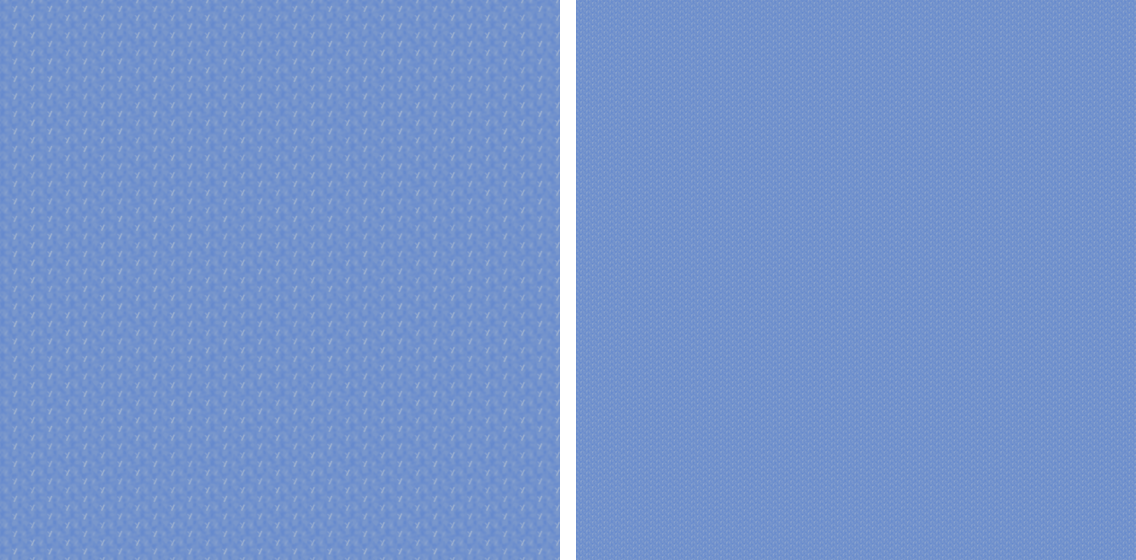
Left, the tile; right, the same tile 3 across and 3 down.
Write a WebGL 1 fragment shader that draws this pattern.

```glsl
precision highp float;

uniform vec2 u_resolution;

const float REPEATS = 32.0;
const float TAU = 6.2831853;
const vec3 DEEP_BLUE = vec3(0.40, 0.54, 0.805);
const vec3 SOFT_BLUE = vec3(0.475, 0.592, 0.80);
const vec3 PALE_THREAD = vec3(0.74, 0.78, 0.82);

float hash(vec2 p) {
  vec3 q = fract(vec3(p.xyx) * 0.1031);
  q += dot(q, q.yzx + 33.33);
  return fract((q.x + q.y) * q.z);
}

// Value noise that wraps after a whole number of cells.
float wrappedNoise(vec2 p, vec2 period) {
  vec2 i = floor(p);
  vec2 f = fract(p);
  f = f * f * (3.0 - 2.0 * f);
  float a = hash(mod(i, period));
  float b = hash(mod(i + vec2(1.0, 0.0), period));
  float c = hash(mod(i + vec2(0.0, 1.0), period));
  float d = hash(mod(i + 1.0, period));
  return mix(mix(a, b, f.x), mix(c, d, f.x), f.y);
}

// Half-drop lattice: local position in xy, wrapped cell index in zw.
vec4 halfDrop(vec2 p, vec2 center) {
  p -= center;
  float column = floor(p.x + 0.5);
  p.y -= 0.5 * mod(column + 1.0, 2.0);
  float row = floor(p.y + 0.5);
  return vec4(p - vec2(column, row), mod(vec2(column, row), REPEATS));
}

float segmentDistance(vec2 p, vec2 a, vec2 b) {
  vec2 ab = b - a;
  float t = clamp(dot(p - a, ab) / dot(ab, ab), 0.0, 1.0);
  return length(p - a - ab * t);
}

float stroke(float dist, float halfWidth, float blur) {
  return 1.0 - smoothstep(halfWidth - blur, halfWidth + blur, dist);
}

// Short upright thread with a side arm.
float fork(vec2 p, float blur) {
  float stem = segmentDistance(p, vec2(-0.04, -0.14), vec2(0.08, 0.12));
  float arm = segmentDistance(p, vec2(-0.12, 0.10), vec2(0.0, -0.01));
  return max(stroke(stem, 0.04, blur), 0.65 * stroke(arm, 0.035, blur));
}

// Soft oval smudge leaning slightly to the right.
float smudge(vec2 p, vec2 size) {
  p.x -= 0.45 * p.y;
  vec2 q = p / size;
  return exp(-dot(q, q));
}

// Balanced diagonal waves and upright ribs sharing the half-drop period.
float weave(vec2 p) {
  float rising = sin(TAU * dot(p, vec2(-1.5, 1.0)) + 0.4);
  float falling = sin(TAU * dot(p, vec2(1.5, 1.0)) + 0.8);
  float ribs = cos(2.0 * TAU * p.x);
  return 0.20 * rising + 0.18 * falling + 0.18 * ribs;
}

void main() {
  vec2 p = gl_FragCoord.xy / u_resolution * REPEATS;
  float blur = max(0.06, REPEATS / u_resolution.y);

  vec4 bright = halfDrop(p, vec2(0.86, 0.0));
  vec4 faint = halfDrop(p, vec2(0.36, 0.5));
  float wear = hash(bright.zw + 7.0);
  float faintWear = hash(faint.zw + 61.0);

  // Fibres repeat with the weave; a lighter layer varies across the cloth
  vec2 fibres = vec2(8.0, 7.0);
  float woven = wrappedNoise(p * fibres, fibres * vec2(2.0, 1.0)) - 0.5;
  float loose = wrappedNoise(p * fibres + 0.5, REPEATS * fibres) - 0.5;
  float tone = 0.58 + 0.85 * weave(p - vec2(0.86, 0.0)) + 0.65 * woven + 0.30 * loose;

  // Deeper hollows above each thread and smudge
  tone -= 0.50 * smudge(bright.xy - vec2(0.02, 0.36), vec2(0.15, 0.11));
  tone -= 0.35 * smudge(faint.xy - vec2(0.0, 0.36), vec2(0.15, 0.11));
  tone += 0.15 * smudge(bright.xy, vec2(0.16, 0.22));
  vec3 color = mix(DEEP_BLUE, SOFT_BLUE, clamp(tone, 0.0, 1.0));

  // Pale smudges and worn thread marks
  float haze = smudge(faint.xy, vec2(0.085, 0.14));
  color = mix(color, PALE_THREAD, haze * mix(0.20, 0.28, faintWear));
  color = mix(color, PALE_THREAD, fork(bright.xy, blur) * mix(0.46, 0.62, wear));

  gl_FragColor = vec4(color, 1.0);
}
```
